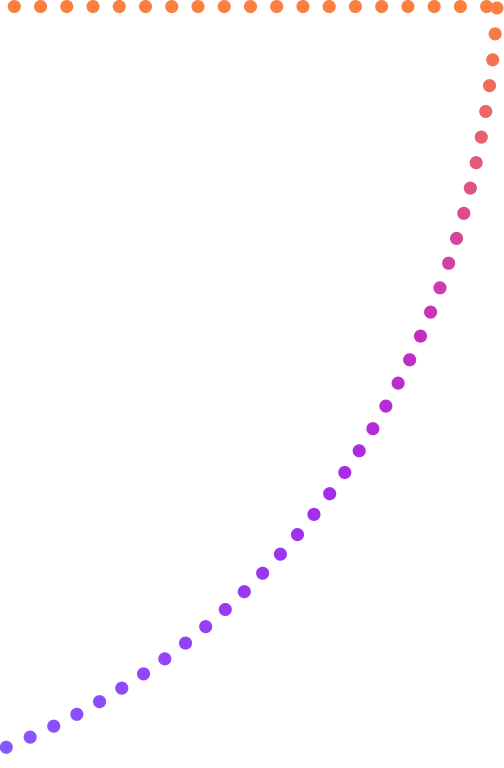
A WebGL 2 fragment shader for this background:

```glsl
#version 300 es
precision highp float;
// A dotted line on white: a level row along the top edge, then a sweeping curve
// from the top right to the lower left, shading from orange through magenta to violet.
// The row snaps to its nearest dot; the curve steps evenly along a polynomial path.

uniform vec2 u_resolution;
out vec4 fragColor;

// Lengths are in canvas heights, measured from the top left corner.
#define DOT_RADIUS 0.0085
#define ROW_START vec2(0.0186, 0.0085)
#define ROW_STEP 0.03417
#define ROW_DOTS 19
#define CURVE_DOTS 37
#define ORANGE vec3(0.985, 0.500, 0.250)
#define MAGENTA vec3(0.770, 0.175, 0.760)
#define PURPLE vec3(0.640, 0.175, 0.920)
#define VIOLET vec3(0.520, 0.340, 1.000)

// Point on the curve; t runs from 0 (top right) to 1 (lower left).
vec2 curvePoint(float t) {
    float x = 0.6471 + t * (-0.0725 + t * (-0.5143 + t * (-0.1813 + t * 0.1292)));
    float y = 0.0104 + t * (1.2146 + t * (0.0063 - t * 0.2583));
    return vec2(x, y);
}

// Colour along the curve.
vec3 curveColor(float t) {
    vec3 color = mix(ORANGE, MAGENTA, clamp(t / 0.36, 0.0, 1.0));
    color = mix(color, PURPLE, clamp((t - 0.36) / 0.20, 0.0, 1.0));
    return mix(color, VIOLET, clamp((t - 0.56) / 0.44, 0.0, 1.0));
}

// Distance to the centre of the nearest dot in the top row.
float rowDistance(vec2 p) {
    float index = clamp(round((p.x - ROW_START.x) / ROW_STEP), 0.0, float(ROW_DOTS - 1));
    return distance(p, ROW_START + vec2(index * ROW_STEP, 0.0));
}

void main() {
    vec2 p = gl_FragCoord.xy / u_resolution.y;
    p.y = 1.0 - p.y;

    // Nearest dot of the row or the curve, with its colour.
    float nearest = rowDistance(p);
    float along = 0.0;
    for (int i = 0; i < CURVE_DOTS; i++) {
        float t = float(i) / float(CURVE_DOTS - 1);
        float d = distance(p, curvePoint(t));
        if (d < nearest) {
            nearest = d;
            along = t;
        }
    }

    // Soft edge one pixel wide.
    float coverage = clamp((DOT_RADIUS - nearest) * u_resolution.y + 0.5, 0.0, 1.0);
    fragColor = vec4(mix(vec3(1.0), curveColor(along), coverage), 1.0);
}
```
